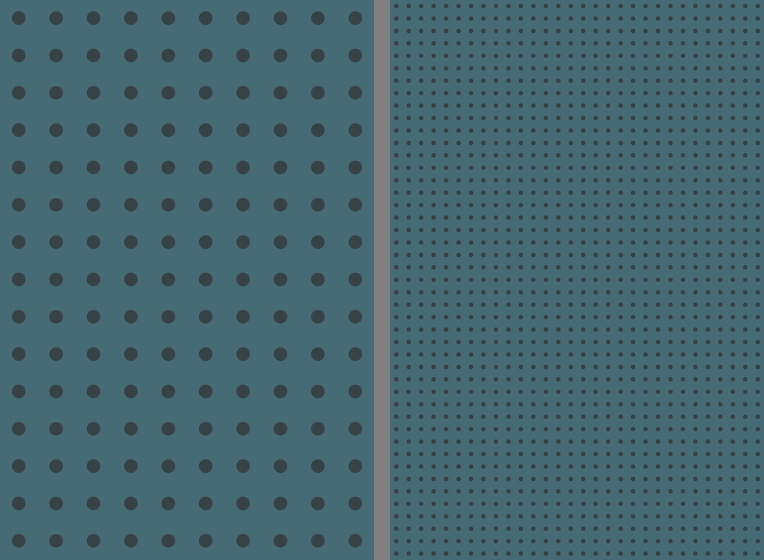
Left, the tile; right, the same tile 3 across and 3 down.
Write a WebGL 1 fragment shader that draws this pattern.

```glsl
precision highp float;
// Regular grid of dark round dots on a flat slate-teal ground.

uniform vec2 u_resolution;

// Signed distance to a circle centred on the origin.
float circleDistance(vec2 p, float radius) {
  return length(p) - radius;
}

void main() {
  vec2 uv = gl_FragCoord.xy / u_resolution;

  // Whole repeats across and down, so opposite edges join.
  vec2 repeats = vec2(10.0, 15.0);
  vec2 cell = fract(uv * repeats) - vec2(0.5, 0.515);

  // Dot coverage, smoothed over about one pixel.
  float pixel = max(repeats.x / u_resolution.x, repeats.y / u_resolution.y);
  float edge = circleDistance(cell, 0.182);
  float dotMask = 1.0 - smoothstep(-0.7 * pixel, 0.7 * pixel, edge);

  vec3 groundColor = vec3(0.28, 0.42, 0.46);
  vec3 dotColor = vec3(0.21, 0.26, 0.27);
  gl_FragColor = vec4(mix(groundColor, dotColor, dotMask), 1.0);
}
```
